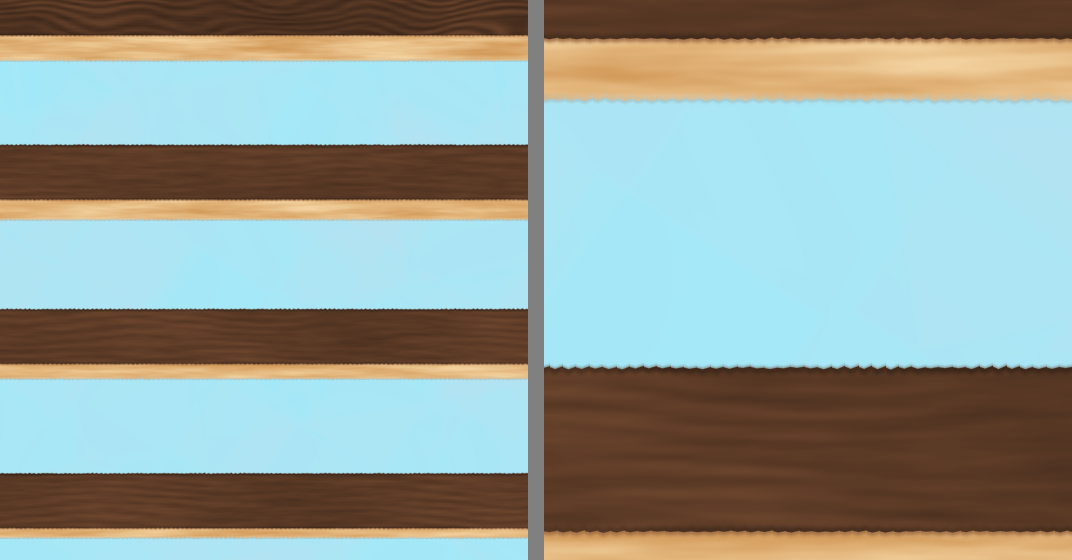
Left, the full canvas; right, a detail of the centre.
Give the GLSL for this pattern, as a Shadertoy shader.

```glsl
// Horizontal boards over pale blue: each repeat stacks a dark walnut plank, a light
// wood strip that thins from row to row, and a faintly faceted blue band.
// Grain is warped sine rings plus stretched gradient noise; edges carry fine teeth.

vec2 hash22(vec2 p) {
    vec3 q = fract(p.xyx * vec3(0.1031, 0.1030, 0.0973));
    q += dot(q, q.yzx + 33.33);
    return fract((q.xx + q.yz) * q.zy);
}

float corner(vec2 cell, vec2 f, vec2 o) {
    float angle = 6.2832 * hash22(cell + o + 100.0).x;
    return dot(vec2(cos(angle), sin(angle)), f - o);
}

float gradientNoise(vec2 p) {
    vec2 i = floor(p), f = p - i;
    vec2 u = f * f * f * (f * (f * 6.0 - 15.0) + 10.0);
    return mix(mix(corner(i, f, vec2(0, 0)), corner(i, f, vec2(1, 0)), u.x),
               mix(corner(i, f, vec2(0, 1)), corner(i, f, vec2(1, 1)), u.x), u.y);
}

// Long fibres, about -1 to 1
float fibres(vec2 p, float seed) {
    return gradientNoise(p * vec2(9.0, 110.0) + seed)
         + 0.6 * gradientNoise(p * vec2(28.0, 230.0) + seed * 2.0);
}

vec3 walnut(vec2 p, float row) {
    float seed = row * 17.3;
    float first = 1.0 - step(0.5, row);   // the top plank is cut across bolder figure
    float warp = gradientNoise(p * vec2(4.0 + 3.0 * first, 13.0) + seed);
    float rings = sin(p.y * 400.0 + warp * (10.0 + 9.0 * first));
    float patches = gradientNoise(p * vec2(3.0, 9.0) + seed + 40.0);
    float figure = 0.5 + 0.5 * smoothstep(-0.3, 0.4, patches);
    float light = 1.0 + rings * figure * (0.055 + 0.09 * first)
                + 0.13 * fibres(p, seed) + 0.14 * patches - 0.14 * first;
    return vec3(0.36, 0.23, 0.15) * light;
}

vec3 paleWood(vec2 p, float row) {
    float seed = row * 11.7 + 60.0;
    float streak = gradientNoise(p * vec2(5.0, 60.0) + seed);
    float light = 0.5 + 0.8 * streak + 0.35 * fibres(p, seed);
    return mix(vec3(0.83, 0.61, 0.36), vec3(0.95, 0.82, 0.62), clamp(light, 0.0, 1.0));
}

// Blue with faint overlapping tilted panes, each fading out along its length
vec3 facetedBlue(vec2 p) {
    float tint = 0.6 * gradientNoise(p * 2.3 + 8.0);
    for (int k = 0; k < 3; k++) {
        float a = 0.65 + 0.75 * float(k);
        vec2 q = mat2(cos(a), -sin(a), sin(a), cos(a)) * p * (3.6 + 1.1 * float(k));
        vec2 f = fract(q), h = hash22(floor(q) + 31.0 * float(k));
        vec2 pane = smoothstep(0.0, 0.03, f) * smoothstep(0.0, 0.03, 0.95 - f);
        tint += pane.x * pane.y * (h.x - 0.5) * mix(1.0, f.x, h.y);
    }
    return vec3(0.67, 0.90, 0.96) + tint * vec3(0.032, -0.012, -0.012);
}

// Small slanted teeth along a cut edge, uneven in height
float teeth(float x, float seed) {
    float saw = abs(fract(x * 125.0 + seed) - 0.4) - 0.25;
    return 0.0032 * saw * (0.7 + 0.8 * gradientNoise(vec2(x * 30.0, seed)))
         + 0.0009 * gradientNoise(vec2(x * 70.0, seed + 5.0));
}

// Soft dark seam centred on an edge
float seam(float d, float width) {
    return exp(-d * d / (width * width));
}

void mainImage(out vec4 fragColor, in vec2 fragCoord) {
    float aa = 0.8 / iResolution.y;
    vec2 p = fragCoord / iResolution.y;
    p.y = 1.0 - p.y;                      // measured downward from the top

    // Rows start slightly above the canvas; the lead-in keeps teeth within one row
    float shifted = p.y + 0.0385;
    float row = floor(shifted / 0.2934);
    float y = shifted - row * 0.2934 - 0.004;
    float strip = 0.0456 - 0.0094 * row;

    float top = y + teeth(p.x, row + 0.3);
    float middle = y - 0.0975 + 0.6 * teeth(p.x, row + 4.7);
    float bottom = y - 0.0975 - strip + teeth(p.x, row + 9.1);

    // Layers: plank, strip, blue
    vec3 blue = facetedBlue(p);
    vec3 dark = walnut(p, row);
    dark *= 1.0 - 0.3 * seam(top - 0.001, 0.0025);
    dark *= 1.0 - 0.18 * seam(middle + 0.001, 0.002);
    vec3 pale = paleWood(p, row);
    pale = mix(pale, vec3(0.60, 0.41, 0.26), 0.75 * seam(middle - 0.0005, 0.0018));
    pale = mix(pale, vec3(0.80, 0.76, 0.66), 0.6 * seam(bottom + 0.001, 0.0018));
    blue = mix(blue, vec3(0.64, 0.74, 0.75), 0.65 * seam(bottom - 0.0005, 0.0014));
    blue = mix(blue, vec3(0.45, 0.43, 0.40), 0.55 * seam(top, 0.0013));

    vec3 color = mix(blue, dark, smoothstep(-aa, aa, top));
    color = mix(color, pale, smoothstep(-aa, aa, middle));
    color = mix(color, blue, smoothstep(-aa, aa, bottom));

    fragColor = vec4(clamp(color, 0.0, 1.0), 1.0);
}
```
